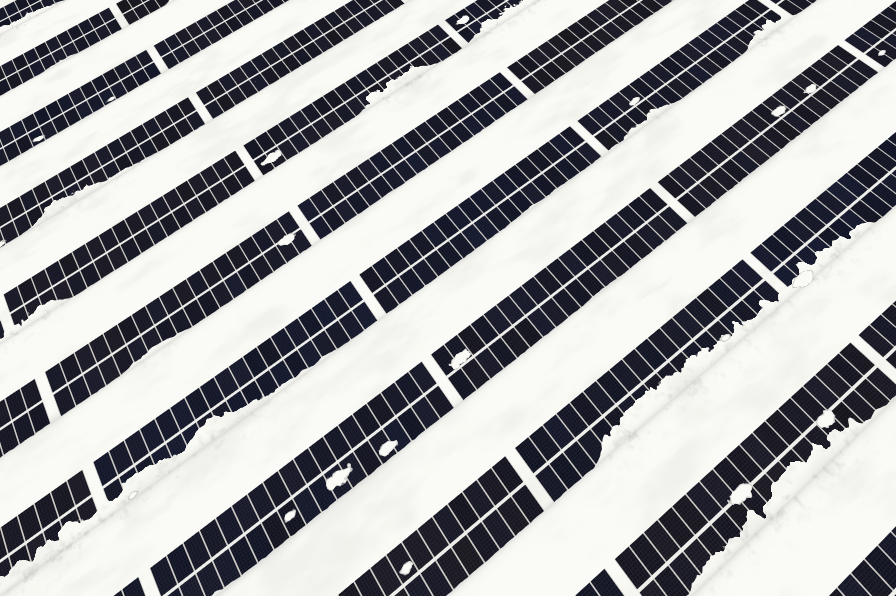
A Shadertoy shader for this pattern:

```glsl
// Diagonal rows of solar panels on a snow field, seen obliquely from the air.
// A projective map turns the canvas into ground coordinates (table, row), which
// repeat into tables, panels and cells; noise lays drifts and clumps on the rows.

// Ground to canvas (heights, y down): one table along, one row across, origin.
const vec3 TABLE_STEP = vec3(0.410, -0.211, 0.088);
const vec3 ROW_STEP   = vec3(0.0598, 0.0803, -0.065);
const vec3 ORIGIN     = vec3(0.418, 0.2734, 1.0);

const float ROW_HALF   = 0.235;  // half depth of a row, in row spacings
const float TABLE_SKEW = 0.042;  // lean of table ends across a row
const float TABLE_LEN  = 2.9;    // table length, in row spacings
const float TABLE_GAP  = 0.034;  // gap between tables, in tables
const float PANELS     = 18.0;   // panels along a table
const float SEAM       = 0.085;  // seam width, in panels
const float SPINE      = 0.024;  // strip between both panel ranks
const vec2  CELLS      = vec2(6.0, 10.0);
const float CLUMP_CELL = 0.48;
const float CLUMP_ODDS = 0.15;

const vec3 SNOW   = vec3(0.982, 0.982, 0.964);
const vec3 SHADE  = vec3(0.76, 0.76, 0.75);
const vec3 FRAME  = vec3(0.80, 0.79, 0.77);
const vec3 BLUE   = vec3(0.065, 0.085, 0.165);
const vec3 BROWN  = vec3(0.110, 0.095, 0.115);
const vec3 CELL_LINE = vec3(0.30, 0.29, 0.32);

float hash(vec2 p) {
    return fract(sin(dot(p, vec2(127.1, 311.7))) * 43758.5453);
}

float noise(vec2 p) {
    vec2 i = floor(p), f = fract(p);
    f = f * f * (3.0 - 2.0 * f);
    return mix(mix(hash(i), hash(i + vec2(1, 0)), f.x),
               mix(hash(i + vec2(0, 1)), hash(i + vec2(1, 1)), f.x), f.y);
}

float fbm(vec2 p) {
    float sum = 0.0, amp = 0.55;
    for (int i = 0; i < 3; i++) {
        sum += amp * noise(p);
        p = p * 2.1 + 17.3;
        amp *= 0.5;
    }
    return sum;
}

// Coverage of the side where d is positive
float cover(float d, float px) {
    return clamp(0.5 + d / px, 0.0, 1.0);
}

// Coverage of a line, dimmed when thinner than a pixel
float line(float d, float width, float px) {
    return clamp((0.5 * (width + px) - abs(d)) / px, 0.0, min(1.0, width / px));
}

// Signed distance to the nearest whole number
float toWhole(float x) {
    return x - floor(x + 0.5);
}

// Panel surface: along is 0..1 in a table, across is the offset from the spine
vec3 panelColor(float along, float across, vec2 tableId, vec2 px) {
    float x = (along - 0.5 * TABLE_GAP) / (1.0 - TABLE_GAP) * PANELS;
    float panelPx = px.x * PANELS;
    vec2 id = vec2(floor(x), step(0.0, across)) + tableId * 23.0;
    float tint = 0.65 * hash(tableId + 4.7) + 0.35 * hash(id);
    vec3 col = mix(BLUE, BROWN, tint) * (0.85 + 0.3 * hash(id + 9.1));

    // Cell grid fades to its mean where it is too fine to show
    vec2 cell = vec2(x, abs(across) / ROW_HALF) * CELLS;
    vec2 cellPx = vec2(panelPx, px.y / ROW_HALF) * CELLS;
    float grid = max(line(toWhole(cell.x), 0.1, cellPx.x),
                     line(toWhole(cell.y), 0.1, cellPx.y));
    float fade = smoothstep(0.4, 1.0, max(cellPx.x, cellPx.y));
    col = mix(col, CELL_LINE, mix(grid, 0.1, fade) * 0.5);

    col = mix(col, FRAME, line(toWhole(x), SEAM, panelPx));
    return mix(col, SNOW * 0.95, line(across, SPINE, px.y));
}

// Distance inside a stray snow clump on a row, positive within
float clump(vec2 ground, float across, float row) {
    vec2 id = vec2(floor(ground.x / CLUMP_CELL), row);
    float x = (fract(ground.x / CLUMP_CELL) - 0.5) * CLUMP_CELL;
    float y = across - mix(-0.1, ROW_HALF, hash(id + 3.3));
    float radius = mix(0.03, 0.075, hash(id + 8.9)) * step(hash(id), CLUMP_ODDS);
    float wobble = 0.5 + fbm(ground * 17.0);
    return radius * wobble - length(vec2(x * 0.6, y * 1.3)) - 0.002;
}

void mainImage(out vec4 fragColor, in vec2 fragCoord) {
    vec2 p = vec2(fragCoord.x, iResolution.y - fragCoord.y) / iResolution.y;
    vec3 h = inverse(mat3(TABLE_STEP, ROW_STEP, ORIGIN)) * vec3(p, 1.0);
    vec2 uv = h.xy / h.z;
    vec2 dx = dFdx(uv), dy = dFdy(uv);
    vec2 px = max(sqrt(dx * dx + dy * dy), vec2(1e-5));

    float row = floor(uv.y + 0.5);
    float across = uv.y - row;
    float u = uv.x + TABLE_SKEW * across;
    vec2 ground = vec2(u * TABLE_LEN, uv.y);

    // Snow with soft relief and a shaded foot below each row
    float drift = smoothstep(0.56, 0.86, noise(vec2(ground.x * 1.1, row * 7.3 + 2.0)));
    float below = across - ROW_HALF;
    vec3 col = SNOW - 0.035 * smoothstep(0.45, 0.8, fbm(ground * vec2(2.0, 5.0)));
    col = mix(col, SHADE, 0.45 * exp(-abs(below) * 45.0));
    float rubble = smoothstep(0.5, 0.75, fbm(ground * 20.0));
    col = mix(col, SHADE, 0.5 * drift * rubble * exp(-abs(below) * 14.0));

    // Panels, bitten along the lower edge by drifts
    float bite = drift * (0.01 + 0.24 * fbm(ground * 9.0)) + 0.008 * noise(ground * 25.0);
    float inRow = cover(across + ROW_HALF, px.y) * cover(-below - bite, px.y);
    float inTable = 1.0 - line(toWhole(u), TABLE_GAP, px.x);
    vec3 panel = panelColor(fract(u), across, vec2(floor(u), row), px);
    col = mix(col, panel, inRow * inTable);

    // Stray clumps, shaded toward the rim
    float lump = clump(ground, across, row);
    vec3 lumpColor = mix(SHADE, SNOW, smoothstep(0.0, 0.015, lump));
    col = mix(col, lumpColor, cover(lump, px.y));

    fragColor = vec4(col, 1.0);
}
```
